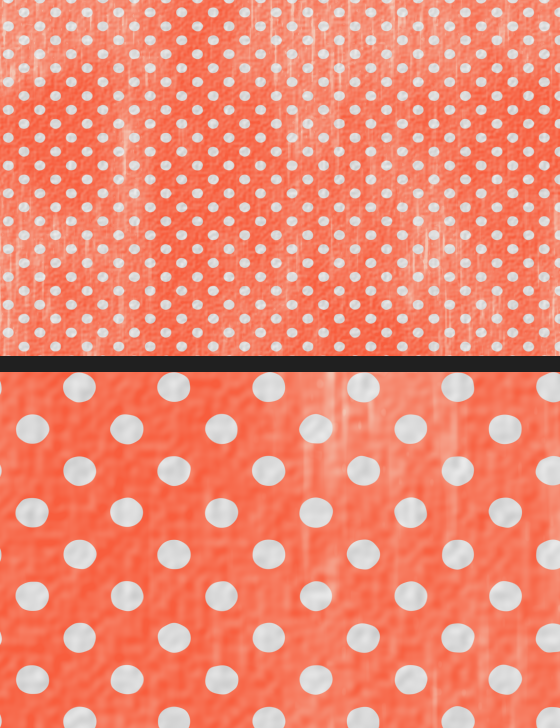
Top: the whole. Bottom: its middle third, enlarged.
Give the GLSL for this pattern, as a WebGL 1 fragment shader.

```glsl
precision highp float;

uniform vec2 u_resolution;

// Lengths are in canvas widths
#define COLUMN_PITCH 0.0563
#define ROW_PITCH 0.02486
#define FIRST_DOT vec2(0.763, 0.68)
#define DOT_RADII vec2(0.0098, 0.0088)
#define EDGE_WOBBLE 0.0007
#define GRAIN_SCALE 190.0
#define WEAVE_DEPTH 0.36
#define WEAR_AMOUNT 1.0
#define DEEP_CORAL vec3(0.97, 0.40, 0.28)
#define FADED_CORAL vec3(0.96, 0.70, 0.62)
#define DOT_GREY vec3(0.85)

float hash(vec2 p) {
  vec3 q = fract(p.xyx * 0.1031);
  q += dot(q, q.yzx + 33.33);
  return fract((q.x + q.y) * q.z);
}

float noise(vec2 p) {
  vec2 cell = floor(p);
  vec2 f = fract(p);
  f = f * f * (3.0 - 2.0 * f);
  float low = mix(hash(cell), hash(cell + vec2(1.0, 0.0)), f.x);
  float high = mix(hash(cell + vec2(0.0, 1.0)), hash(cell + 1.0), f.x);
  return mix(low, high, f.y);
}

float fbm(vec2 p) {
  float sum = 0.0;
  float gain = 0.5;
  for (int i = 0; i < 5; i++) {
    sum += gain * noise(p);
    p = p * 2.03 + 17.7;
    gain *= 0.5;
  }
  return sum / 0.96875;
}

// Signed distance to the nearest dot of the staggered rows
float dotDistance(vec2 p) {
  vec2 grid = p / vec2(COLUMN_PITCH, ROW_PITCH) - FIRST_DOT;
  float row = floor(grid.y + 0.5);
  float across = fract(grid.x - 0.5 * mod(row, 2.0) + 0.5) - 0.5;
  vec2 offset = vec2(across * COLUMN_PITCH, (grid.y - row) * ROW_PITCH);
  return (length(offset / DOT_RADII) - 1.0) * DOT_RADII.y;
}

// Embossed cloth grain, lit from the upper left
float weaveRelief(vec2 p) {
  vec2 g = p * GRAIN_SCALE;
  float bumps = noise(g) - noise(g + vec2(-0.6, 0.6));
  float warp = noise(p * vec2(240.0, 35.0) + 40.0) - 0.5;
  float weft = noise(p * vec2(40.0, 220.0) + 90.0) - 0.5;
  return bumps + 0.35 * warp + 0.3 * weft;
}

// Broad faded areas, strongest along the top, left edge and right of centre
float fadedAreas(vec2 p) {
  float top = smoothstep(0.44, 0.58, p.y);
  float left = 1.0 - smoothstep(0.0, 0.13, p.x);
  float strip = (p.x - 0.77) / 0.08;
  float right = exp(-strip * strip) * (1.0 - smoothstep(0.36, 0.5, p.y));
  float bias = 0.17 * top + 0.12 * left + 0.2 * right;
  return smoothstep(0.36, 0.85, fbm(p * vec2(9.0, 5.0) + 3.0) + bias);
}

void main() {
  vec2 p = gl_FragCoord.xy / u_resolution.x;
  float pixel = 1.0 / u_resolution.x;

  // Cloth texture and wear
  float relief = weaveRelief(p);
  float streak = 0.6 * noise(p * vec2(130.0, 12.0)) + 0.4 * noise(p * vec2(260.0, 30.0));
  float faded = WEAR_AMOUNT * fadedAreas(p);
  float scuff = smoothstep(0.62, 0.9, streak) * (0.15 + faded);
  float specks = smoothstep(0.8, 0.95, noise(p * vec2(210.0, 120.0) + 60.0)) * faded;

  // Faded coral ground
  float fade = 0.05 + faded * (0.2 + 0.55 * streak) + 0.5 * scuff + 0.25 * specks;
  fade += WEAVE_DEPTH * relief;
  vec3 ground = mix(DEEP_CORAL, FADED_CORAL, clamp(fade, -0.12, 1.2));

  // Grey dots with the same grain
  float d = dotDistance(p) + EDGE_WOBBLE * (noise(p * GRAIN_SCALE + 25.0) - 0.5);
  float coverage = 1.0 - smoothstep(-0.75 * pixel, 0.75 * pixel, d);
  vec3 spot = DOT_GREY + 0.07 * relief + 0.04 * faded * streak;

  gl_FragColor = vec4(mix(ground, spot, coverage), 1.0);
}
```
